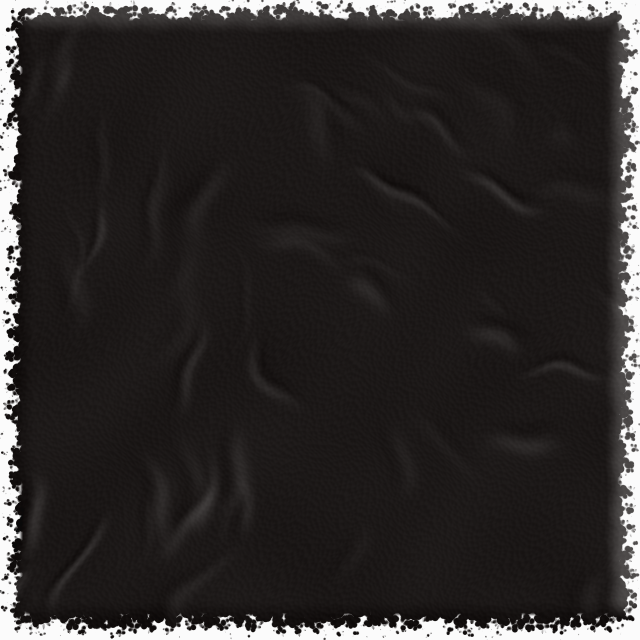
Write a WebGL 1 fragment shader that draws this texture.

```glsl
precision highp float;

uniform vec2 u_resolution;

const vec3 LEATHER = vec3(0.108, 0.094, 0.091);
const vec3 SHEEN = vec3(1.0, 1.01, 1.01);
const vec3 PAPER = vec3(0.985);

const vec2 INSET_LOW = vec2(0.021, 0.028);   // left, bottom margins
const vec2 INSET_HIGH = vec2(0.020, 0.018);  // right, top margins
const float CORNER_RADIUS = 0.025;
const float TEAR_DEPTH = 0.065;
const float TEAR_SOFTNESS = 0.006;

const float BEVEL_WIDTH = 0.036;
const float BEVEL_RIGHT = 0.19;
const float BEVEL_TOP = 0.14;
const float BEVEL_SHADE = 0.045;

const int CREASE_COUNT = 56;
const float CREASE_LIGHT = 0.10;
const float GRAIN_SCALE = 140.0;
const float GRAIN_LIGHT = 0.026;
const float MOTTLE_LIGHT = 0.008;

float hash(vec2 p) {
  return fract(sin(dot(p, vec2(127.1, 311.7))) * 43758.545);
}

vec2 hash2(vec2 p) {
  return vec2(hash(p), hash(p + 37.3));
}

// Distance to the nearest jittered cell point
float cellular(vec2 p) {
  vec2 cell = floor(p);
  vec2 local = fract(p);
  float nearest = 4.0;
  for (int y = -1; y <= 1; y++) {
    for (int x = -1; x <= 1; x++) {
      vec2 offset = vec2(float(x), float(y));
      vec2 toPoint = offset + hash2(cell + offset) - local;
      nearest = min(nearest, dot(toPoint, toPoint));
    }
  }
  return sqrt(nearest);
}

// Layered sines bend straight features
vec2 warp(vec2 p) {
  p += 0.014 * sin(p.yx * vec2(19.0, 16.0) + vec2(0.7, 2.1));
  p += 0.005 * sin(p.yx * vec2(53.0, 61.0) + vec2(4.0, 1.3));
  return p;
}

float mottle(vec2 p) {
  float waves = sin(p.x * 17.0 + 3.0 * sin(p.y * 9.0));
  waves += sin(p.y * 23.0 - p.x * 11.0 + 2.0 * sin(p.x * 14.0));
  return 0.5 * waves;
}

float roundedBox(vec2 p, vec2 halfSize, float radius) {
  vec2 q = abs(p) - halfSize + radius;
  return length(max(q, 0.0)) + min(max(q.x, q.y), 0.0) - radius;
}

// Soft curved folds, lit on one flank and shaded on the other
float creases(vec2 p) {
  float light = 0.0;
  for (int i = 0; i < CREASE_COUNT; i++) {
    vec2 seed = vec2(float(i), 5.7);
    vec2 center = 0.04 + 0.92 * hash2(seed);
    vec2 shape = hash2(seed + 11.0);
    vec2 bend = hash2(seed + 23.0) - 0.5;

    // Steep folds at left and below, slanting folds at upper right
    float slanting = step(0.42, center.x) * step(0.3, center.y);
    float angle = mix(1.35, -0.6, slanting) + 0.9 * bend.x;
    float c = cos(angle);
    float s = sin(angle);
    vec2 q = p - center;
    q = vec2(c * q.x + s * q.y, c * q.y - s * q.x);
    q.y += 5.0 * bend.y * q.x * q.x;

    float reach = mix(0.035, 0.12, shape.x);
    float taper = smoothstep(1.0, 0.1, abs(q.x) / reach);
    float v = q.y / mix(0.006, 0.015, shape.y);
    float profile = exp(-v * v) - 0.35 * exp(-(v - 1.6) * (v - 1.6));
    float strength = hash(seed + 41.0);
    light += taper * profile * mix(0.2, 1.0, strength * strength);
  }
  return light;
}

void main() {
  vec2 uv = gl_FragCoord.xy / u_resolution;
  vec2 bent = warp(uv);

  // Leather surface
  float grain = cellular(bent * GRAIN_SCALE)
              - cellular(bent * GRAIN_SCALE + vec2(0.35, 0.3));
  float light = CREASE_LIGHT * clamp(creases(bent), -0.35, 1.3);
  light += GRAIN_LIGHT * grain + MOTTLE_LIGHT * mottle(uv);

  // Bevel lit from the upper right
  float wobble = 0.006 * (cellular(uv * 22.0) - 0.45);
  vec2 fromLow = uv - INSET_LOW + wobble;
  vec2 fromHigh = 1.0 - INSET_HIGH - uv + wobble;
  vec2 lit = smoothstep(vec2(BEVEL_WIDTH), vec2(0.005), fromHigh);
  vec2 shaded = smoothstep(vec2(BEVEL_WIDTH), vec2(0.0), fromLow);
  lit *= 1.0 - shaded.yx;
  light += max(BEVEL_RIGHT * lit.x, BEVEL_TOP * lit.y);
  light -= BEVEL_SHADE * max(shaded.x, shaded.y);
  vec3 color = max(LEATHER + SHEEN * light, vec3(0.035));

  // Torn paper rim with ink flecks
  vec2 middle = 0.5 * (INSET_LOW + 1.0 - INSET_HIGH);
  vec2 halfSize = 0.5 * (1.0 - INSET_LOW - INSET_HIGH);
  float edge = roundedBox(uv - middle, halfSize, CORNER_RADIUS);
  float rough = 0.6 * cellular(uv * 48.0) + 0.4 * cellular(uv * 120.0) - 0.47;
  float drift = sin(uv.x * 21.0 + 1.0) + sin(uv.y * 17.0 + 4.0);
  float tear = edge + TEAR_DEPTH * rough + 0.0025 * drift;
  float paper = smoothstep(-TEAR_SOFTNESS, TEAR_SOFTNESS, tear);
  paper *= smoothstep(-0.016, -0.008, edge);

  gl_FragColor = vec4(mix(color, PAPER, paper), 1.0);
}
```
